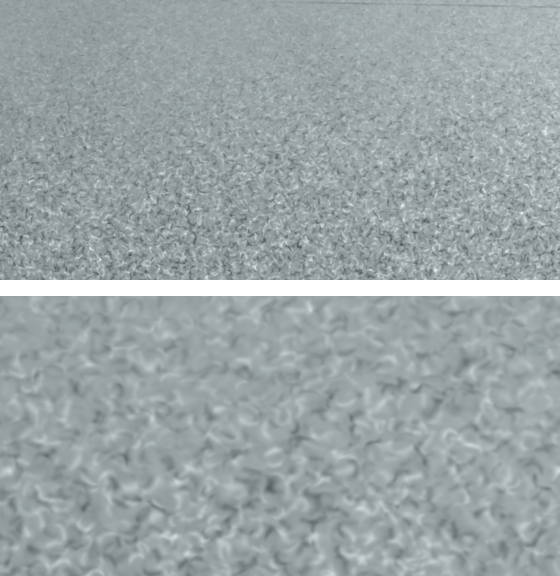
Top: the whole. Bottom: its middle third, enlarged.
This texture is drawn by a WebGL 2 fragment shader. Its source:

```glsl
#version 300 es
precision highp float;
// Grey-green granular sheet seen at a shallow angle: short curved flecks, light
// and dark, are scattered over jittered cells and summed. Contrast fades towards
// the top, over a soft light gradient with a faint seam along the upper edge.
uniform vec2 u_resolution;
out vec4 fragColor;

const float TAU = 6.28318;

vec3 hash3(vec2 cell, float seed) {
  vec3 h = fract(vec3(cell.xyx + seed) * vec3(0.1031, 0.1030, 0.0973));
  h += dot(h, h.yxz + 33.33);
  return fract((h.xxy + h.yzz) * h.zyx);
}

float valueNoise(vec2 p, float seed) {
  vec2 i = floor(p), f = fract(p);
  f = f * f * (3.0 - 2.0 * f);
  float low = mix(hash3(i, seed).x, hash3(i + vec2(1, 0), seed).x, f.x);
  float high = mix(hash3(i + vec2(0, 1), seed).x, hash3(i + vec2(1, 1), seed).x, f.x);
  return mix(low, high, f.y) * 2.0 - 1.0;
}

// Soft bent stroke around the origin, 1 at its spine.
float fleck(vec2 p, float angle, float halfLength, float width, float bend) {
  float c = cos(angle), s = sin(angle);
  vec2 q = vec2(c * p.x + s * p.y, c * p.y - s * p.x);
  q.y += bend * (q.x * q.x - 0.08);
  q.x = max(abs(q.x) - halfLength, 0.0);
  return exp(-dot(q, q) / (width * width));
}

// Signed sum of one randomly turned fleck per cell.
float fleckLayer(vec2 p, float seed) {
  vec2 cell = floor(p);
  float sum = 0.0;
  for (int y = -1; y <= 1; y++) {
    for (int x = -1; x <= 1; x++) {
      vec2 id = cell + vec2(x, y);
      vec3 place = hash3(id, seed);
      vec3 form = hash3(id, seed + 47.3);
      float tone = place.z * 2.0 - 1.0;
      float size = mix(0.2, 0.46, form.y);
      sum += tone * fleck(p - id - place.xy, form.x * TAU, size, 0.24, (form.z - 0.5) * 1.8);
    }
  }
  return sum;
}

// Broad light: brighter to the upper right, dimmer at the left.
float baseLight(vec2 p) {
  float side = p.x - 1.0;
  float glow = exp(-3.0 * dot(p - vec2(1.95, 0.78), p - vec2(1.95, 0.78)));
  float cloud = valueNoise(p * 3.5, 5.0) + 0.5 * valueNoise(p * 9.0, 8.0);
  return 0.606 + 0.033 * p.y + 0.014 * side + 0.02 * side * p.y + 0.03 * glow + 0.008 * cloud;
}

// Thin broken line, sloping down to the right.
float seam(vec2 p) {
  float height = 0.995 - 0.019 * (p.x - 0.9);
  float line = 1.0 - smoothstep(0.001, 0.006, abs(p.y - height));
  float broken = 0.65 + 0.35 * valueNoise(vec2(p.x * 14.0, 2.0), 13.0);
  return line * broken * smoothstep(0.8, 1.2, p.x);
}

void main() {
  vec2 p = gl_FragCoord.xy / u_resolution.y;

  // Grain, slightly foreshortened with height
  vec2 g = vec2(p.x, p.y * (1.0 + 0.12 * p.y)) * 54.0;
  g += 0.2 * vec2(valueNoise(g * 0.9, 21.0), valueNoise(g * 0.9, 27.0));
  float grain = fleckLayer(g, 3.0) + fleckLayer(g * 1.17 + 9.4, 71.0);
  grain += 0.3 * valueNoise(g * 2.1, 31.0);

  // Contrast fades upwards and a little to the left, in uneven patches
  float fade = p.y - 0.1 * (p.x - 1.0) + 0.07 * valueNoise(p * 6.0, 17.0);
  float contrast = mix(0.145, 0.035, smoothstep(0.05, 1.05, fade));

  float tone = baseLight(p) + contrast * grain - 0.09 * seam(p);
  vec3 color = tone + vec3(-0.03, 0.011, 0.013);
  fragColor = vec4(clamp(color, 0.0, 1.0), 1.0);
}
```
